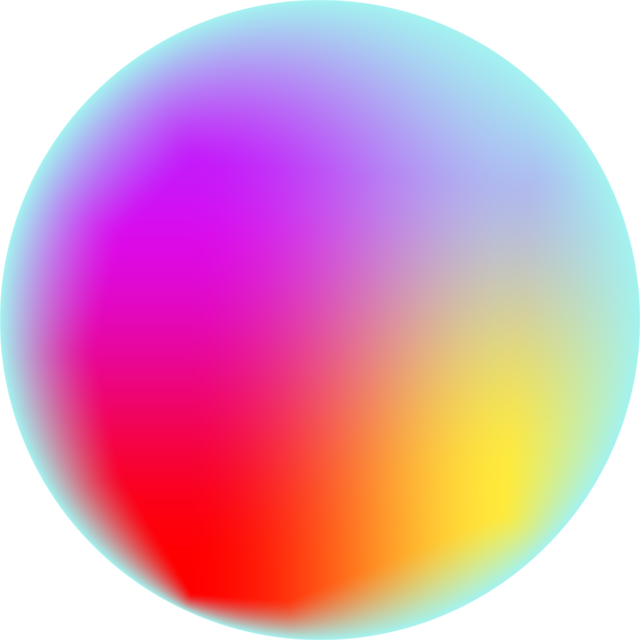
A Shadertoy shader for this background:

```glsl
const int CORNERS = 8;

// Distance outside a convex core, zero within it (corners run counterclockwise)
float coreDistance(vec2 p) {
    vec2 corner[CORNERS] = vec2[](
        vec2(0.30, 0.745), vec2(0.19, 0.63), vec2(0.15, 0.45), vec2(0.19, 0.26),
        vec2(0.30, 0.073), vec2(0.45, 0.062), vec2(0.785, 0.20), vec2(0.82, 0.70));
    float nearest = 1.0;
    bool inside = true;
    for (int i = 0; i < CORNERS; i++) {
        vec2 a = corner[i];
        vec2 edge = corner[(i + 1) % CORNERS] - a;
        vec2 q = p - a;
        float along = clamp(dot(q, edge) / dot(edge, edge), 0.0, 1.0);
        nearest = min(nearest, length(q - edge * along));
        inside = inside && edge.x * q.y - edge.y * q.x >= 0.0;
    }
    return inside ? 0.0 : nearest;
}

// Two vertical colour ramps, blended from left to right
vec3 coreColor(vec2 p) {
    vec3 red = vec3(1.0, 0.0, 0.0);
    vec3 magenta = vec3(0.86, 0.04, 0.93);
    vec3 violet = vec3(0.77, 0.10, 0.98);
    vec3 yellow = vec3(1.0, 0.92, 0.23);
    vec3 periwinkle = vec3(0.68, 0.72, 0.95);

    vec3 left = mix(red, magenta, smoothstep(0.10, 0.68, p.y));
    left = mix(left, violet, smoothstep(0.60, 0.76, p.y));
    vec3 right = mix(yellow, periwinkle, smoothstep(0.24, 0.76, p.y));
    return mix(left, right, smoothstep(0.29, 0.81, p.x));
}

void mainImage(out vec4 fragColor, in vec2 fragCoord) {
    float size = min(iResolution.x, iResolution.y);
    vec2 p = (fragCoord - 0.5 * iResolution.xy) / size + 0.5;
    float rim = 0.5 - length(p - 0.5);

    // Fade from the core to a pale cyan rim
    float outside = coreDistance(p);
    float fade = outside / max(outside + max(rim, 0.0), 0.0001);
    vec3 cyan = vec3(0.64, 0.95, 0.94);
    vec3 color = mix(coreColor(p), cyan, pow(fade, 1.35));

    // Disc on white
    float pixel = 1.0 / size;
    float disc = smoothstep(-pixel, pixel, rim);
    fragColor = vec4(mix(vec3(1.0), color, disc), 1.0);
}
```
